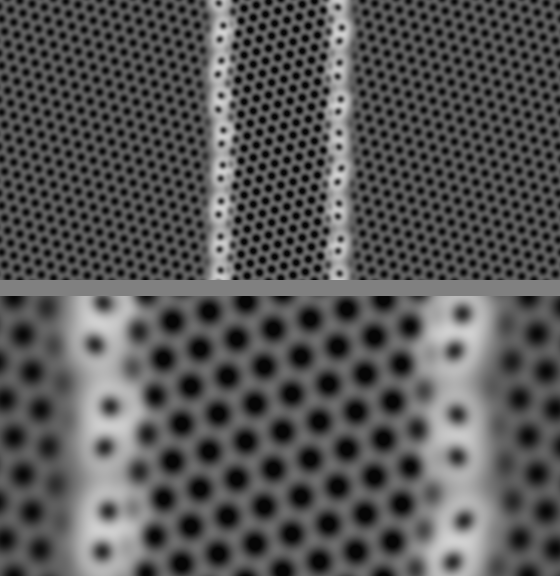
Top: the whole. Bottom: its middle third, enlarged.
Give the GLSL for this pattern, as a Shadertoy shader.

```glsl
#define BAND_HALF_WIDTH 0.212
#define PAIRS_DOWN 8.0
#define PAIR_HALF_GAP 0.0235
#define HALO_RADIUS 0.033
#define CORE_RADIUS 0.0135
#define MEAN_GREY 0.268
#define OUTER_CONTRAST 0.080
#define INNER_CONTRAST 0.108
#define SEAM_GLOW 0.60
#define WOBBLE 0.014

const float TAU = 6.2831853;

float hash(float n) {
    return fract(sin(n * 127.1 + 11.7) * 4375.85);
}

// 1D gradient noise, wrapping after a whole number of cells
float wrappedNoise(float x, float period, float seed) {
    float cell = floor(x), t = x - cell;
    float g0 = hash(mod(cell, period) + seed) * 2.0 - 1.0;
    float g1 = hash(mod(cell + 1.0, period) + seed) * 2.0 - 1.0;
    float blend = t * t * t * (t * (t * 6.0 - 15.0) + 10.0);
    return 2.0 * mix(g0 * t, g1 * (t - 1.0), blend);
}

// Hexagonal lattice from three plane waves whose vectors sum to zero.
// Whole cycles fit a 2 x 1 tile; peaks of 3 lie at the lattice sites.
float hexWaves(vec2 p) {
    return cos(TAU * dot(p, vec2(18.0, 18.0)))
         + cos(TAU * dot(p, vec2(-24.5, 6.0)))
         + cos(TAU * dot(p, vec2(6.5, -24.0)));
}

// Paired sites along a grain boundary: x = halo, y = dark core
vec2 seamSites(vec2 q, float phase, float seed) {
    float halo = 0.0, core = 0.0;
    float nearest = floor(q.y * PAIRS_DOWN - phase + 0.5);
    for (int i = -1; i <= 1; i++) {
        float pairIndex = nearest + float(i);
        float id = mod(pairIndex, PAIRS_DOWN) + seed;
        for (int j = 0; j < 2; j++) {
            float side = float(j) * 2.0 - 1.0;
            float siteId = id * 2.0 + float(j);
            vec2 jitter = vec2(hash(siteId + 31.0), hash(siteId + 67.0)) - 0.5;
            vec2 site = vec2(0.004 * side, (pairIndex + phase) / PAIRS_DOWN + side * PAIR_HALF_GAP);
            vec2 offset = q - site - jitter * vec2(0.009, 0.007);
            float r2 = dot(offset, offset);
            halo += (0.8 + 0.4 * hash(siteId + 5.0)) * exp(-r2 / (HALO_RADIUS * HALO_RADIUS));
            core += exp(-r2 / (CORE_RADIUS * CORE_RADIUS));
        }
    }
    return vec2(1.0 - exp(-1.5 * halo), min(core, 1.0));
}

void mainImage(out vec4 fragColor, in vec2 fragCoord) {
    vec2 p = fragCoord / iResolution.xy * vec2(2.0, 1.0);

    // Distance to the nearer boundary, positive outside the central band
    float side = p.x < 1.0 ? -1.0 : 1.0;
    float seed = side < 0.0 ? 3.0 : 41.0;
    float shift = WOBBLE * wrappedNoise(p.y * 5.0, 5.0, seed);
    vec2 q = vec2(p.x - 1.0 - side * BAND_HALF_WIDTH - shift, p.y);
    float outward = q.x * side;

    // Two mirrored crystal orientations, fading out at the boundary
    float inner = hexWaves(p - vec2(1.014, 0.550));
    float outer = hexWaves((p - vec2(0.705, 0.576)) * vec2(-1.0, 1.0));
    float innerMask = smoothstep(0.008, 0.055, -outward);
    float outerMask = smoothstep(0.022, 0.085, outward);
    float grey = MEAN_GREY - INNER_CONTRAST * inner * innerMask
                           - OUTER_CONTRAST * outer * outerMask;

    // Bright rings around the boundary sites
    vec2 sites = seamSites(q, side < 0.0 ? 0.08 : 0.0, seed);
    float haze = exp(-outward * outward / 0.0014);
    grey += SEAM_GLOW * sites.x + 0.09 * haze;
    grey *= 1.0 - 0.8 * sites.y;

    fragColor = vec4(vec3(clamp(grey, 0.025, 0.95)), 1.0);
}
```
